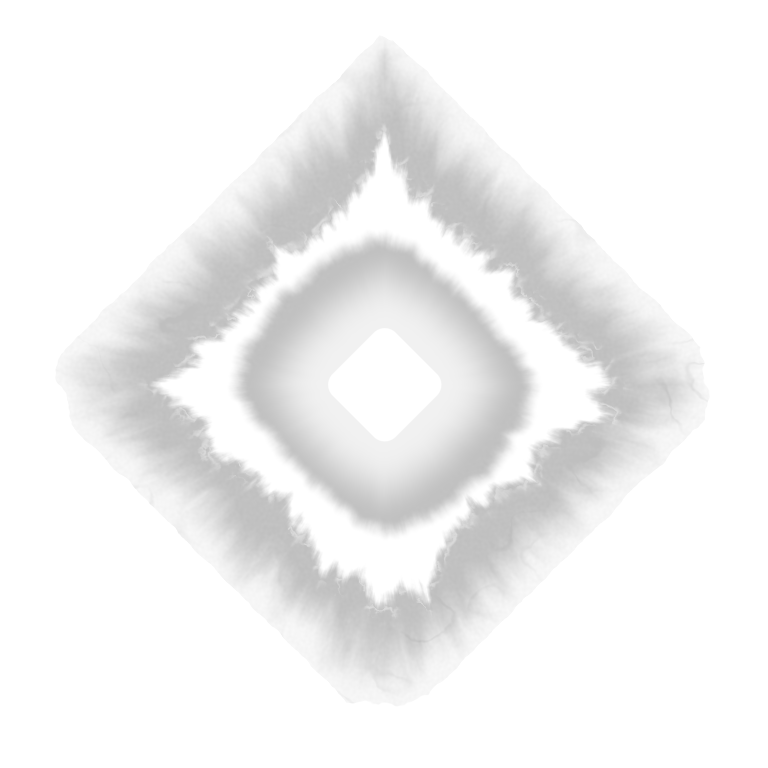
A three.js fragment shader for this texture map:

```glsl
varying vec2 vUv;

const float PI = 3.14159265;
const float ASH = 0.757;
const float MIST = 0.965;

vec2 hashGradient(vec2 cell) {
  vec2 h = vec2(dot(cell, vec2(127.1, 311.7)), dot(cell, vec2(269.5, 183.3)));
  return fract(sin(h) * 43758.55) * 2.0 - 1.0;
}

float gradientNoise(vec2 p) {
  vec2 i = floor(p);
  vec2 f = fract(p);
  vec2 u = f * f * f * (f * (f * 6.0 - 15.0) + 10.0);
  vec2 e = vec2(1.0, 0.0);
  float low = mix(dot(hashGradient(i), f),
                  dot(hashGradient(i + e.xy), f - e.xy), u.x);
  float high = mix(dot(hashGradient(i + e.yx), f - e.yx),
                   dot(hashGradient(i + e.xx), f - e.xx), u.x);
  return mix(low, high, u.y);
}

float fbm(vec2 p) {
  float sum = 0.0;
  float gain = 1.0;
  for (int i = 0; i < 4; i++) {
    sum += gain * gradientNoise(p);
    p = p * 2.03 + 17.3;
    gain *= 0.5;
  }
  return sum;
}

float roundedDiamond(vec2 p, float halfSide, float radius) {
  vec2 q = abs(vec2(p.x + p.y, p.x - p.y)) * 0.70711 - halfSide + radius;
  return length(max(q, 0.0)) + min(max(q.x, q.y), 0.0) - radius;
}

// Distance in diamond units, with ragged blunt corners
float ashBorder(vec2 p, float diamond) {
  float corners = max(abs(p.x) - 0.418, max(p.y - 0.452, -p.y - 0.41));
  corners += 0.03 * fbm(p * 13.0 + 5.0);
  return max(diamond - 0.461 + 0.007 * fbm(p * 26.0), corners);
}

float spike(float angle, float centre, float width, float height) {
  float away = abs(mod(angle - centre + PI, 2.0 * PI) - PI);
  return height * exp(-away / width);
}

float burstSpikes(float angle) {
  float reach = spike(angle, 2.24, 0.06, 0.05);
  reach += spike(angle, PI, 0.06, 0.012);
  reach += spike(angle, -2.77, 0.10, 0.03);
  reach += spike(angle, -1.89, 0.10, 0.04);
  reach += spike(angle, -1.37, 0.06, 0.05);
  reach += spike(angle, -0.57, 0.05, 0.045);
  reach += spike(angle, -0.13, 0.07, 0.05);
  reach += spike(angle, 0.21, 0.07, 0.022);
  reach += spike(angle, 0.72, 0.07, 0.03);
  reach += spike(angle, 0.5 * PI, 0.06, 0.035);
  return reach;
}

float crackLines(vec2 p) {
  vec2 bent = p + 0.02 * vec2(fbm(p * 18.0), fbm(p * 18.0 + 9.0));
  float line = 1.0 - smoothstep(0.0, 0.06, abs(gradientNoise(bent * 15.0)));
  return line * smoothstep(-0.1, 0.25, gradientNoise(p * 9.0 + 31.0));
}

void main() {
  vec2 p = vUv - vec2(0.501, 0.499);
  float diamond = abs(p.x) + abs(p.y);
  float angle = atan(p.y, p.x);
  vec2 ray = p / max(diamond, 0.01);
  float narrowSide = -2.0 * p.x * p.y / max(dot(p, p), 0.001);
  float streaks = fbm(ray * 6.0 + p * 9.0);
  float jags = fbm(ray * 13.0 + p * 12.0 + 3.0);
  float detail = fbm(p * 45.0);

  // Inner glow fading into a soft rounded ring
  vec2 a = pow(abs(p) + 0.0001, vec2(1.4));
  float ring = pow(a.x + a.y, 0.714);
  float innerFade = pow(smoothstep(0.07, 0.179, ring + 0.004 * streaks), 1.8);
  float innerShade = mix(0.945, ASH, innerFade);

  // Outer ash, darker along the four corner ridges
  float border = ashBorder(p, diamond);
  float ridge = exp(-min(abs(p.x), abs(p.y)) / 0.02);
  float fade = smoothstep(-0.125, -0.005, border + 0.04 * streaks + 0.015 * jags);
  fade *= 1.0 - 0.55 * ridge * smoothstep(0.0, 0.05, -border);
  float outerShade = mix(ASH, MIST, fade);
  outerShade -= 0.04 * crackLines(p) * smoothstep(0.32, 0.37, diamond);
  float shade = mix(innerShade, outerShade, smoothstep(0.25, 0.27, diamond));

  // White burst between both rings
  float innerEdge = 0.196 + 0.011 * narrowSide + 0.01 * streaks;
  float outerEdge = 0.281 - 0.004 * narrowSide + burstSpikes(angle);
  outerEdge += 0.018 * streaks + 0.022 * jags + 0.012 * detail;
  float burst = smoothstep(-0.02, 0.011, ring - innerEdge + 0.004 * detail);
  burst *= 1.0 - smoothstep(-0.011, 0.018, diamond - outerEdge);

  // Pale wisps clinging to the outer rim
  float wisp = 1.0 - smoothstep(0.0, 0.14, abs(gradientNoise(p * 34.0 + 0.6 * detail)));
  float rim = exp(-pow((diamond - outerEdge - 0.012) / 0.014, 2.0));
  shade = mix(shade, 1.0, max(burst, 0.4 * wisp * rim));
  shade += 0.02 * gradientNoise(p * 190.0) * (1.0 - burst) * smoothstep(0.16, 0.2, ring);

  // Clear centre and surroundings
  float hole = 1.0 - smoothstep(-0.001, 0.001, roundedDiamond(p, 0.058, 0.02));
  float outside = smoothstep(-0.001, 0.001, border);
  shade = mix(max(shade, 0.75), 1.0, max(hole, outside));
  gl_FragColor = vec4(vec3(shade), 1.0);
}
```
